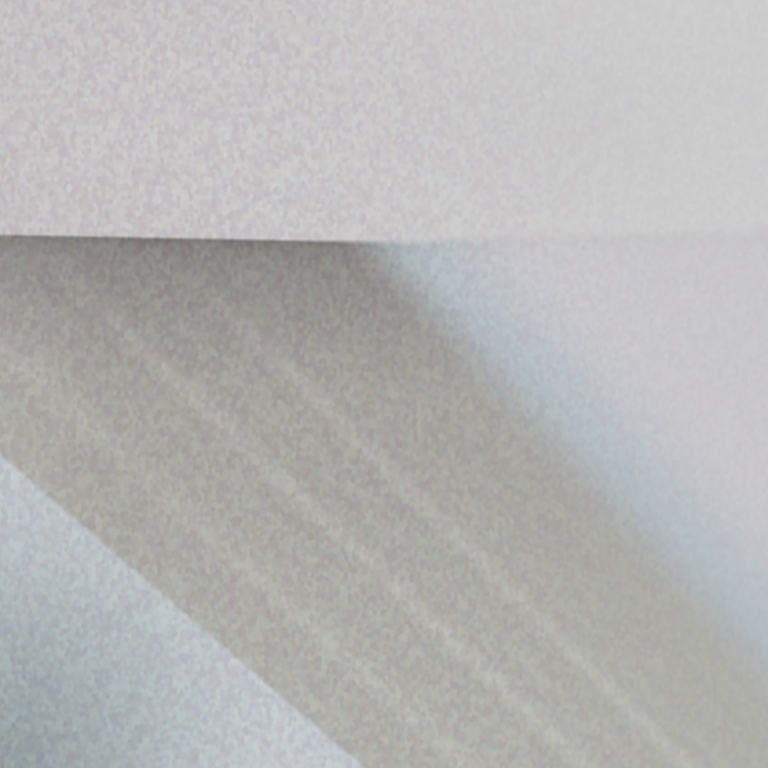
A Shadertoy shader for this background:

```glsl
const vec3 WALL_LEFT    = vec3(0.765, 0.750, 0.757);
const vec3 WALL_RIGHT   = vec3(0.805, 0.803, 0.806);
const vec3 BAND_DARK    = vec3(0.545, 0.532, 0.525);
const vec3 BAND_MID     = vec3(0.648, 0.640, 0.622);
const vec3 BAND_LIGHT   = vec3(0.685, 0.685, 0.665);
const vec3 PANEL_BLUE   = vec3(0.695, 0.730, 0.755);
const vec3 PANEL_PALE   = vec3(0.785, 0.780, 0.797);
const vec3 CORNER_DARK  = vec3(0.575, 0.615, 0.625);
const vec3 CORNER_LIGHT = vec3(0.755, 0.775, 0.792);

// Straight edges of the band: height at x = 0, then slope
const vec2 LOWER_EDGE = vec2(0.408, -0.859);
const vec2 UPPER_EDGE = vec2(1.190, -1.075);

// Crease: corner position, then slopes to its left and right
const vec2 CREASE_CORNER = vec2(0.520, 0.684);
const vec2 CREASE_SLOPES = vec2(-0.0195, 0.030);

const float STREAK_PERIOD = 0.220;
const float STREAK_START  = 0.180;
const float STREAK_WIDTH  = 0.026;
const float STREAK_GAIN   = 0.034;

const vec2  GRAIN_SCALE = vec2(210.0, 165.0);
const float GRAIN_LUMA  = 0.085;
const float GRAIN_TINT  = 0.030;

vec3 hash3(vec2 cell) {
    vec3 p = fract(cell.xyx * vec3(0.1031, 0.1030, 0.0973));
    p += dot(p, p.yxz + 33.33);
    return fract((p.xxy + p.yzz) * p.zyx);
}

// Smooth cellular noise: coloured cell points blended by distance
vec3 cellGrain(vec2 p) {
    vec2 base = floor(p);
    vec3 total = vec3(0.0);
    float weights = 0.0;
    for (int j = -1; j <= 1; j++) {
        for (int i = -1; i <= 1; i++) {
            vec2 cell = base + vec2(i, j);
            vec3 value = hash3(cell);
            vec2 toPoint = cell + hash3(cell + 71.0).xy - p;
            float w = exp(-4.0 * dot(toPoint, toPoint));
            total += w * value;
            weights += w;
        }
    }
    return total / weights - 0.5;
}

float lineHeight(vec2 edge, float x) {
    return edge.x + edge.y * x;
}

float lineDistance(vec2 edge, vec2 p) {
    return (p.y - lineHeight(edge, p.x)) / length(vec2(1.0, edge.y));
}

vec3 bandColor(vec2 p, float depth) {
    vec3 color = mix(BAND_DARK, BAND_MID, smoothstep(-0.03, 0.23, depth));
    color = mix(color, BAND_LIGHT, smoothstep(0.15, 0.65, depth));
    color += 0.025 * (1.0 - smoothstep(0.0, 0.16, p.x));

    // Fanned streaks follow the fraction between the two band edges
    float low = lineHeight(LOWER_EDGE, p.x);
    float across = (p.y - low) / (lineHeight(UPPER_EDGE, p.x) - low);
    float phase = fract((across - STREAK_START) / STREAK_PERIOD + 0.5) - 0.5;
    float offset = phase * STREAK_PERIOD / STREAK_WIDTH;
    float fade = smoothstep(0.02, 0.12, depth) * (1.0 - smoothstep(0.62, 0.74, across));
    color += STREAK_GAIN * fade * exp(-offset * offset);
    return color + 0.006 * sin(across * 47.0) * sin(across * 19.0 + 1.0);
}

void mainImage(out vec4 fragColor, in vec2 fragCoord) {
    vec2 uv = fragCoord / iResolution.xy;
    float fromCorner = uv.x - CREASE_CORNER.x;
    float crease = CREASE_CORNER.y + max(CREASE_SLOPES.x * fromCorner, CREASE_SLOPES.y * fromCorner);
    float depth = crease - uv.y;

    // Diagonal band between the two lower panels
    float upperDist = lineDistance(UPPER_EDGE, uv);
    float lowerDist = lineDistance(LOWER_EDGE, uv);
    vec3 panel = mix(PANEL_BLUE, PANEL_PALE, smoothstep(0.01, 0.17, upperDist));
    vec3 corner = mix(CORNER_DARK, CORNER_LIGHT, smoothstep(-0.05, 0.38, length(uv * vec2(1.0, 0.9))));
    vec3 color = mix(bandColor(uv, depth), panel, smoothstep(-0.032, 0.048, upperDist));
    color = mix(corner, color, smoothstep(-0.004, 0.004, lowerDist));

    // Contact shadow below the crease, fading to the right
    float shadow = mix(0.085, 0.025, smoothstep(0.35, 0.62, uv.x));
    color -= shadow * exp(-max(depth, 0.0) / 0.011);

    // Upper wall, whose edge softens to the right
    vec3 wall = mix(WALL_LEFT, WALL_RIGHT, smoothstep(0.0, 0.95, uv.x));
    wall += 0.012 * sin(uv.x * 5.0 + 0.8) * sin(uv.y * 9.0 - 6.0);
    float softness = mix(0.003, 0.011, smoothstep(0.35, 0.75, uv.x));
    color = mix(color, wall, smoothstep(-softness, softness, -depth));

    // Fine grain, calmer on the right
    vec3 grain = cellGrain(uv * GRAIN_SCALE);
    float strength = mix(1.0, 0.32, smoothstep(0.40, 0.95, uv.x + 0.25 * (uv.y - 0.5)));
    color += strength * (GRAIN_LUMA * grain.g + GRAIN_TINT * (grain - grain.g));

    fragColor = vec4(clamp(color, 0.0, 1.0), 1.0);
}
```
